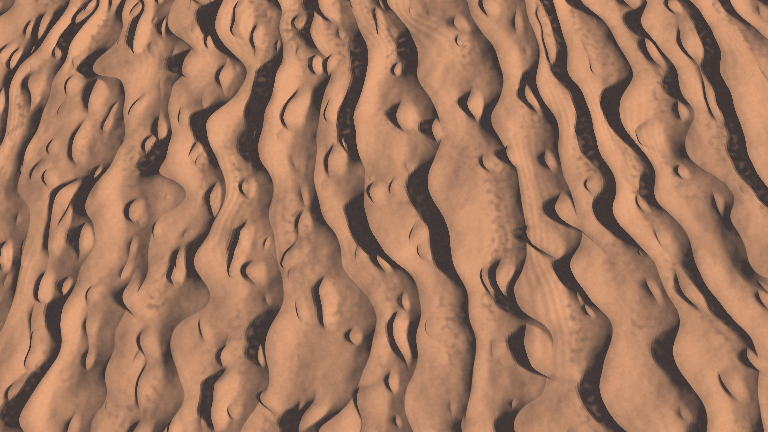
This texture is drawn by a WebGL 2 fragment shader. Its source:

```glsl
#version 300 es
precision highp float;

uniform vec2 u_resolution;
out vec4 outColor;

const vec3 SHADE_COLOR = vec3(0.255, 0.22, 0.215);
const vec3 LIT_COLOR = vec3(0.855, 0.62, 0.467);
const vec2 LIGHT_DIR = vec2(0.989, -0.148);
const float LIGHT_SLOPE = 0.58;
const float PERSPECTIVE = 0.20;
const float LEAN = 0.12;           // tilt of all ridges
const float FAN = 0.25;            // extra tilt towards the sides
const float RIDGE_SPACING = 0.175;
const float RIDGE_HEIGHT = 0.046;
const float LOBE_SPACING = 0.115;
const float LOBE_HEIGHT = 0.032;
const float RIPPLE_SPACING = 0.075;
const float RIPPLE_HEIGHT = 0.019;
const float STRIATIONS = 7.0;      // fine lines per ridge
const float GRAIN = 0.075;
const int SHADOW_STEPS = 13;
const float SHADOW_STEP = 0.0065;

vec2 hash2(vec2 p) {
    vec2 k = vec2(dot(p, vec2(127.1, 311.7)), dot(p, vec2(269.5, 183.3)));
    return fract(sin(k) * 43758.5) * 2.0 - 1.0;
}

// Gradient noise, roughly -0.7 to 0.7
float noise(vec2 p) {
    vec2 i = floor(p), f = p - i;
    vec2 w = f * f * f * (f * (f * 6.0 - 15.0) + 10.0);
    float a = dot(hash2(i), f);
    float b = dot(hash2(i + vec2(1, 0)), f - vec2(1, 0));
    float c = dot(hash2(i + vec2(0, 1)), f - vec2(0, 1));
    float d = dot(hash2(i + vec2(1, 1)), f - vec2(1, 1));
    return mix(mix(a, b, w.x), mix(c, d, w.x), w.y);
}

float smoothMax(float a, float b, float k) {
    float m = max(k - abs(a - b), 0.0);
    return max(a, b) + m * m / (4.0 * k);
}

// More broken ground towards the left
float roughness(vec2 q) {
    return 1.0 - smoothstep(-0.8, 0.8, q.x);
}

// Winding ridge coordinate: one unit per ridge
float ridgePhase(vec2 q, float spacing, float seed) {
    float broad = 0.95 * noise(q * vec2(2.2, 1.8) + seed);
    float wobble = mix(0.5, 0.85, roughness(q)) * noise(q * vec2(5.2, 5.0) + 2.0 * seed);
    return (q.x + (LEAN + FAN * q.x) * q.y) / spacing + broad + wobble;
}

// Ridges that swell into lobes with a sharp left crest
float ridges(vec2 q, float spacing, float seed, float rest, float onset) {
    float phase = ridgePhase(q, spacing, seed);
    float id = floor(phase), u = phase - id;
    float along = noise(vec2(q.y * 0.95 / spacing + id * 0.37, id * 3.7 + seed));
    float swell = smoothstep(onset, onset + 0.55, along);
    float crest = mix(0.5, 0.2, swell);
    float face = min(u / crest, 1.0);
    float back = 1.0 - smoothstep(crest, 1.0, u);
    return mix(rest, 1.0, swell) * face * face * back;
}

float sandHeight(vec2 q) {
    // Ragged outlines
    vec2 r = q + vec2(0.011, 0.006) * noise(q * 12.0 + 4.4);
    float rough = roughness(q);
    float h = RIDGE_HEIGHT * ridges(r, RIDGE_SPACING, 3.7, 0.3, mix(-0.17, -0.06, rough));
    h = smoothMax(h, LOBE_HEIGHT * ridges(r, LOBE_SPACING, 8.3, 0.0, -0.1), 0.004);
    h = smoothMax(h, RIPPLE_HEIGHT * ridges(r, RIPPLE_SPACING, 14.9, 0.0, mix(0.05, -0.15, rough)), 0.003);
    float bumps = mix(0.010, 0.016, rough) * noise(q * vec2(9.0, 7.0) + 5.1);
    float dimples = 0.003 * noise(q * 23.0 + 1.9) + 0.0008 * noise(q * 52.0);
    return h + bumps + dimples;
}

// 1 in open light, fading to 0 behind a crest
float castLight(vec2 q, float h) {
    float cover = 0.0;
    for (int i = 1; i <= SHADOW_STEPS; i++) {
        float d = float(i) * SHADOW_STEP;
        cover = max(cover, sandHeight(q + LIGHT_DIR * d) - h - d * LIGHT_SLOPE);
    }
    return 1.0 - smoothstep(0.0, 0.009, cover);
}

void main() {
    vec2 p = gl_FragCoord.xy / u_resolution.y;
    float centre = 0.5 * u_resolution.x / u_resolution.y;
    vec2 q = vec2(p.x - centre, p.y) / (1.0 - PERSPECTIVE * p.y);

    // Surface and low sunlight
    float e = 0.002;
    float h = sandHeight(q);
    vec2 slope = vec2(sandHeight(q + vec2(e, 0)), sandHeight(q + vec2(0, e))) - h;
    vec3 normal = normalize(vec3(-slope / e, 1.0));
    vec3 sun = normalize(vec3(LIGHT_DIR, LIGHT_SLOPE));
    float light = max(dot(normal, sun), 0.0) * castLight(q, h);
    float tone = pow(min(light / 0.85, 1.1), 0.75);

    // Fine layered lines along the ridges
    float layers = ridgePhase(q, RIDGE_SPACING, 3.7) * STRIATIONS;
    float lines = sin(6.28318 * layers + 9.0 * noise(q * 5.0));
    float patches = smoothstep(-0.05, 0.4, noise(q * vec2(4.0, 3.0) + 21.0));
    tone += 0.055 * lines * patches * smoothstep(0.3, 0.7, tone);

    // Debris in the troughs: dark on lit sand, paler in shadow
    float trough = 1.0 - smoothstep(0.0, 0.016, h);
    float specks = smoothstep(-0.1, 0.4, noise(q * 60.0));
    float gathered = smoothstep(-0.2, 0.25, noise(q * 5.0 + 8.0));
    tone += trough * specks * gathered * (0.3 - 0.7 * tone);

    // Sand grain
    float grain = noise(p * 150.0) + 0.6 * noise(p * 70.0 + 9.0);
    tone += GRAIN * grain * mix(0.8, 1.0, tone);

    outColor = vec4(mix(SHADE_COLOR, LIT_COLOR, clamp(tone, -0.1, 1.08)), 1.0);
}
```
